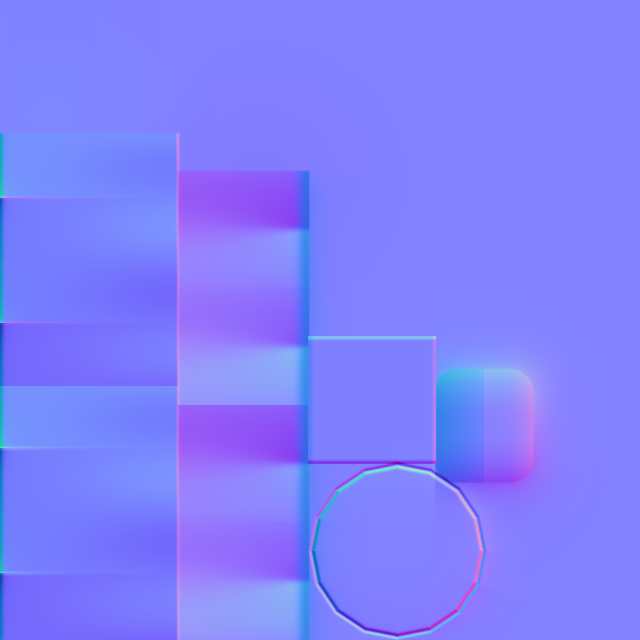
Reproduce this texture map procedurally as a Shadertoy shader.

```glsl
// Tangent-space normal map: two creased strips, a flat square panel,
// a soft domed pill and a grooved sixteen-sided disc on a plain ground.
// Each part yields a surface tilt (x, y); the sum is encoded as a colour.

const float TAU = 6.2831853;
const float STRIP_SPLIT = 0.2780;
const float STRIP_END = 0.4835;

float bump(float d, float width) {
    return exp(-d * d / (width * width));
}

// Soft coverage of the interval lo..hi
float span(float x, float lo, float hi, float soft) {
    return smoothstep(lo - soft, lo + soft, x) * (1.0 - smoothstep(hi - soft, hi + soft, x));
}

float boxDistance(vec2 p, vec2 halfSize, float radius) {
    vec2 q = abs(p) - halfSize + radius;
    return length(max(q, 0.0)) + min(max(q.x, q.y), 0.0) - radius;
}

// Height within one of two stacked blocks, 0..1
float blockHeight(float y, float seam, float top) {
    return y < seam ? y / seam : (y - seam) / (top - seam);
}

vec2 groundTilt(vec2 p) {
    vec2 tilt = vec2(0.025, 0.01);
    tilt.y -= 0.05 * bump(p.x - 0.40, 0.13) * bump(p.y - 0.72, 0.12);
    tilt.x -= 0.03 * bump(p.x - 0.08, 0.15);
    tilt.y += 0.04 * bump(p.x - 0.08, 0.15) * bump(p.y - 0.82, 0.12);
    float beside = max(p.x - STRIP_END, 0.0);
    tilt.x -= 0.24 * exp(-beside / 0.02) * step(STRIP_END, p.x) * span(p.y, -0.1, 0.72, 0.03);
    return tilt;
}

// Broad strip: thin creases fade from its left edge
vec2 leftStripTilt(vec2 p) {
    const float period = 0.1956;
    const float seam = 0.397;
    float across = p.x / STRIP_SPLIT;
    float phase = fract((p.y - 0.104) / period);
    float d = (phase - step(0.5, phase)) * period;
    float fade = exp(-4.0 * across);
    vec2 tilt = vec2(-0.07, mix(-0.17, 0.13, blockHeight(p.y, seam, 0.792)));
    tilt.y += 0.17 * (0.5 - phase) * (1.0 - across);
    tilt.y -= 0.13 * sin(TAU * phase) * smoothstep(0.15, 1.0, across);
    tilt.x -= 0.04 * sin(TAU * phase) * across;
    vec2 creaseTilt = p.y > seam ? vec2(0.45, -0.08) : vec2(0.15, 0.38);
    tilt += creaseTilt * bump(d, 0.0028) * fade;
    // Steep left rim, tipped up above each crease and down below it
    float rim = bump(p.x, 0.0055);
    float tip = sign(d) * exp(-abs(d) / 0.035);
    tilt += vec2(-0.75, 0.12 + 0.35 * tip) * rim;
    tilt += vec2(-0.08, 0.18 * tip) * exp(-p.x / 0.018);
    return tilt;
}

// Narrow strip: wedge-shaped folds sharpen towards its right edge
vec2 foldedStripTilt(vec2 p) {
    const float period = 0.183;
    float across = clamp((p.x - STRIP_SPLIT) / (STRIP_END - STRIP_SPLIT), 0.0, 1.0);
    float phase = fract((p.y - 0.0924) / period);
    float d = (phase - step(0.5, phase)) * period;
    float sharp = mix(0.035, 0.003, across);
    float fold = tanh(d / sharp) * exp(-abs(d) / 0.032) * pow(across, 1.5);
    vec2 tilt = vec2(mix(0.20, 0.06, across), 0.0);
    tilt.y = mix(0.14, -0.23, blockHeight(p.y, 0.367, 0.733));
    tilt.y -= 0.12 * sin(TAU * phase) + 0.58 * fold;
    tilt.x += 0.06 * bump(d, 0.03) * (1.0 - across);
    float rim = bump(p.x - 0.479, 0.013);
    return mix(tilt, vec2(-0.62, -0.02 + 0.3 * tilt.y), 0.9 * rim);
}

vec2 pillTilt(vec2 p, float soft) {
    const vec2 halfSize = vec2(0.076, 0.0872);
    vec2 u = p / halfSize;
    float d = boxDistance(p, halfSize, 0.036);
    vec2 a = min(abs(u), 1.0);
    vec2 dome = vec2(u.x < 0.0 ? -0.14 - 0.5 * a.x : 0.04 + 0.48 * a.x * a.x * a.x,
                     sign(u.y) * 0.48 * a.y * a.y);
    vec2 glow = normalize(p + 1e-5) * 0.36 * exp(-max(d, 0.0) / 0.026);
    return mix(dome, glow, smoothstep(-soft, soft + 0.003, d));
}

// Flat panel with a thin bevel on each side
vec2 squareTilt(vec2 p, float halfSide) {
    vec2 tilt = vec2(0.0);
    tilt.y += 0.55 * bump(p.y - halfSide, 0.0035) - 0.62 * bump(p.y + halfSide, 0.0035);
    tilt.x += 0.45 * bump(p.x - halfSide, 0.0035) - 0.35 * bump(p.x + halfSide, 0.004);
    return tilt;
}

// Polygonal groove: leans outward inside the rim, inward outside it
vec2 discTilt(vec2 p, float radius, float sides) {
    float sector = TAU / sides;
    float angle = atan(p.x, p.y);
    float local = mod(angle, sector) - 0.5 * sector;
    float d = length(p) * cos(local) - radius * cos(0.5 * sector);
    vec2 outward = vec2(sin(angle - local), cos(angle - local));
    float groove = 0.80 * bump(d + 0.0028, 0.003) - 0.75 * bump(d - 0.0018, 0.0025);
    float halo = d < 0.0 ? 0.10 * exp(d / 0.025) : 0.30 * max(outward.x, 0.0) * exp(-d / 0.018);
    return outward * (groove + halo);
}

vec3 encodeNormal(vec2 tilt) {
    tilt *= min(1.0, 0.95 / max(length(tilt), 1e-4));
    return 0.5 + 0.5 * vec3(tilt, sqrt(1.0 - dot(tilt, tilt)));
}

void mainImage(out vec4 fragColor, in vec2 fragCoord) {
    vec2 p = fragCoord / iResolution.xy;
    float soft = 0.7 / iResolution.y;
    vec2 tilt = groundTilt(p);

    // Strips and the pink ridge between them
    float left = span(p.x, -1.0, STRIP_SPLIT, soft) * span(p.y, -1.0, 0.792, 0.004);
    float folded = span(p.x, STRIP_SPLIT, STRIP_END, soft) * span(p.y, -1.0, 0.733, 0.003);
    tilt = mix(tilt, leftStripTilt(p), left);
    tilt = mix(tilt, foldedStripTilt(p), folded);
    float ridge = bump(p.x - 0.278, 0.0025) * span(p.y, -1.0, 0.792, 0.003);
    tilt += vec2(mix(0.38, 0.65, step(0.733, p.y)), 0.05) * ridge;

    // Pill, panel and disc
    tilt += pillTilt(p - vec2(0.7559, 0.3346), soft) * smoothstep(0.679, 0.681, p.x);
    vec2 q = p - vec2(0.5816, 0.3750);
    float panel = 1.0 - smoothstep(-soft, soft, boxDistance(q, vec2(0.1), 0.0));
    tilt = mix(tilt, squareTilt(q, 0.0978), panel);
    tilt += discTilt(p - vec2(0.6211, 0.1393), 0.1345, 16.0);

    fragColor = vec4(encodeNormal(tilt), 1.0);
}
```
